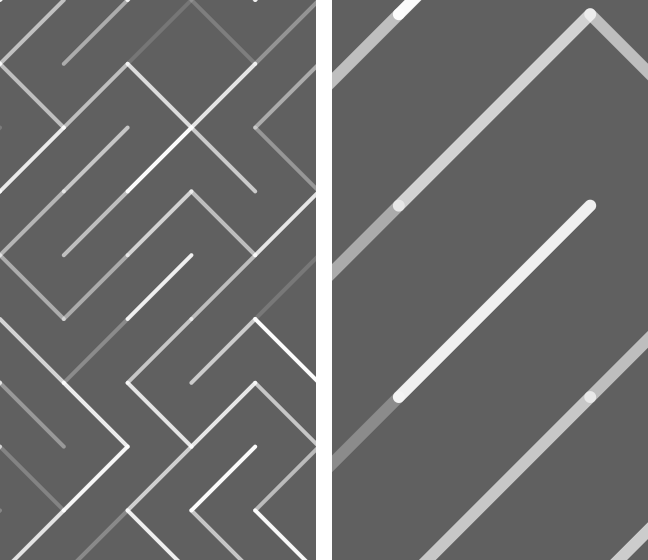
Left: the whole. Right: its middle third, enlarged.
Write a Shadertoy shader that draws this pattern.

```glsl
// Maze of random diagonal strokes: round-capped translucent white lines on grey.

// Two pseudo-random values in 0..1 for a grid cell
vec2 hash22(vec2 p) {
    vec3 q = fract(p.xyx * vec3(0.1031, 0.1030, 0.0973));
    q += dot(q, q.yzx + 33.33);
    return fract((q.xx + q.yz) * q.zy);
}

// Distance from p to the segment a-b
float segmentDistance(vec2 p, vec2 a, vec2 b) {
    vec2 ab = b - a;
    float t = clamp(dot(p - a, ab) / dot(ab, ab), 0.0, 1.0);
    return length(p - a - ab * t);
}

void mainImage(out vec4 fragColor, in vec2 fragCoord) {
    // Square cells counted from the top left corner
    float cellsPerPixel = 8.777 / iResolution.y;
    vec2 grid = vec2(fragCoord.x, iResolution.y - fragCoord.y) * cellsPerPixel;
    vec2 home = floor(grid);

    vec3 color = vec3(0.378);

    // Neighbours are included because round caps reach past the cell corners
    for (int y = -1; y <= 1; y++) {
        for (int x = -1; x <= 1; x++) {
            vec2 cell = home + vec2(x, y);
            vec2 random = hash22(cell + 23.0);
            vec2 p = grid - cell;

            // Mirror the cell to choose between the two diagonals
            if (random.x < 0.6) p.x = 1.0 - p.x;

            float edge = segmentDistance(p, vec2(0.0), vec2(1.0)) - 0.031;
            float coverage = clamp(0.5 - edge / cellsPerPixel, 0.0, 1.0);
            float opacity = mix(0.1, 1.0, random.y);
            color = mix(color, vec3(1.0), coverage * opacity);
        }
    }

    fragColor = vec4(color, 1.0);
}
```
